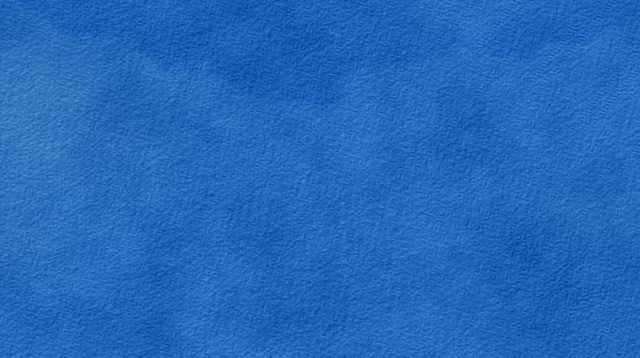
Write a WebGL 2 fragment shader that draws this texture.

```glsl
#version 300 es
precision highp float;
// Blue suede-like paper: cloudy washes of pigment, a broken dark tide line
// sagging across the upper part, a faded left side and a fine crisp grain.
// Layers of value noise drive the tone; relief comes from offset differences.

uniform vec2 u_resolution;
out vec4 fragColor;

const vec3 DEEP_BLUE = vec3(0.070, 0.350, 0.675);
const vec3 LIGHT_BLUE = vec3(0.172, 0.462, 0.770);
const vec3 FADED_BLUE = vec3(0.225, 0.490, 0.735);
const vec3 TIDE_BLUE = vec3(0.065, 0.355, 0.725);

float hash(vec2 p) {
    return fract(sin(dot(p, vec2(127.1, 311.7))) * 43758.5453);
}

float valueNoise(vec2 p) {
    vec2 cell = floor(p);
    vec2 f = fract(p);
    f = f * f * (3.0 - 2.0 * f);
    float low = mix(hash(cell), hash(cell + vec2(1.0, 0.0)), f.x);
    float high = mix(hash(cell + vec2(0.0, 1.0)), hash(cell + 1.0), f.x);
    return mix(low, high, f.y);
}

float fbm(vec2 p) {
    float sum = 0.0;
    float weight = 0.5;
    for (int i = 0; i < 5; i++) {
        sum += weight * valueNoise(p);
        p = mat2(1.6, 1.2, -1.2, 1.6) * p + 7.3;
        weight *= 0.5;
    }
    return sum / 0.97;
}

// Soft elliptical spot, 1 at its centre
float spot(vec2 p, vec2 centre, vec2 radius) {
    vec2 d = (p - centre) / radius;
    return exp(-dot(d, d));
}

// Signed height above the ragged lower rim of the dark wash
float heightAboveRim(vec2 p, float aspect) {
    float x = p.x - 0.48 * aspect;
    float rim = 0.65 + (x < 0.0 ? -0.44 : 0.27) * x;
    rim += 0.09 * smoothstep(0.05, 0.2, x) * smoothstep(0.75, 0.3, x);
    rim += 0.20 * (fbm(p * 5.0 + 3.0) - 0.5);
    rim += 0.11 * (fbm(p * 17.0) - 0.5);
    return p.y - rim;
}

// Dark pigment: densest at the rim, thinning out upwards in patches
float tideLine(float height, float patchiness) {
    float inside = smoothstep(-0.015, 0.025, height);
    float density = 0.25 + 0.75 * exp(-max(height, 0.0) / 0.075);
    return inside * density * mix(0.45, 1.0, patchiness);
}

// Embossed grain lit from the upper left
float grainRelief(vec2 p, float frequency) {
    vec2 q = mat2(0.97, 0.24, -0.24, 0.97) * p * vec2(0.85, 1.0) * frequency;
    return valueNoise(q) - valueNoise(q + vec2(0.7, -0.9));
}

// Faint short stroke, broken up by noise
float scuff(vec2 p, vec2 a, vec2 b, float width) {
    vec2 along = b - a;
    float t = clamp(dot(p - a, along) / dot(along, along), 0.0, 1.0);
    float line = 1.0 - smoothstep(0.0, width, length(p - a - along * t));
    return line * smoothstep(0.3, 0.7, valueNoise(p * 55.0));
}

void main() {
    vec2 p = gl_FragCoord.xy / u_resolution.y;
    float aspect = u_resolution.x / u_resolution.y;

    // Cloudy washes at three scales
    float clouds = fbm(p * 3.2 + 11.0);
    float blotches = fbm(p * 9.0 + 31.0);
    float mottling = fbm(p * 26.0 + 57.0);
    float tone = 0.53 + 0.80 * (clouds - 0.5) + 0.85 * (blotches - 0.5);
    tone += 0.55 * (mottling - 0.5);
    tone += 0.15 * spot(p, vec2(0.60 * aspect, 0.52), vec2(0.36, 0.18));
    tone -= 0.25 * spot(p, vec2(0.53 * aspect, 0.27), vec2(0.20, 0.14));
    tone -= 0.18 * spot(p, vec2(0.85 * aspect, 0.40), vec2(0.18, 0.30));
    vec3 color = mix(DEEP_BLUE, LIGHT_BLUE, clamp(tone, -0.1, 1.1));

    // Dark wash and the paler paper just beneath its rim
    float height = heightAboveRim(p, aspect);
    float patchiness = smoothstep(0.3, 0.65, fbm(p * 4.5 + 83.0));
    float rimGlow = smoothstep(0.015, -0.03, height) * exp(min(height, 0.0) / 0.09);
    color = mix(color, LIGHT_BLUE, 0.28 * rimGlow);
    color = mix(color, TIDE_BLUE, 0.80 * tideLine(height, patchiness));

    // Faded patches on the left and at the right
    float faded = 0.85 * spot(p, vec2(0.05, 0.68), vec2(0.36, 0.24));
    faded += 0.45 * spot(p, vec2(0.0, 0.32), vec2(0.16, 0.12));
    faded += 0.40 * spot(p, vec2(0.93 * aspect, 0.40), vec2(0.13, 0.09));
    faded *= smoothstep(0.02, -0.03, height) * (0.2 + blotches + 0.5 * mottling);
    color = mix(color, FADED_BLUE, clamp(faded, 0.0, 1.0));

    // Small worn marks
    float marks = scuff(p, vec2(0.50 * aspect, 0.92), vec2(0.55 * aspect, 0.89), 0.008);
    marks += 0.5 * scuff(p, vec2(0.535 * aspect, 0.43), vec2(0.54 * aspect, 0.27), 0.012);
    color += 0.09 * marks * vec3(0.8, 1.0, 0.7);

    // Fine crisp grain, with a little of a coarser one and dusty speckle
    float grain = 0.105 * grainRelief(p, 215.0) + 0.025 * grainRelief(p + 5.0, 120.0);
    grain += 0.055 * (valueNoise(p * 290.0 + 0.5) - 0.5);
    color += grain * vec3(0.90, 1.0, 1.05);

    fragColor = vec4(clamp(color, 0.0, 1.0), 1.0);
}
```
